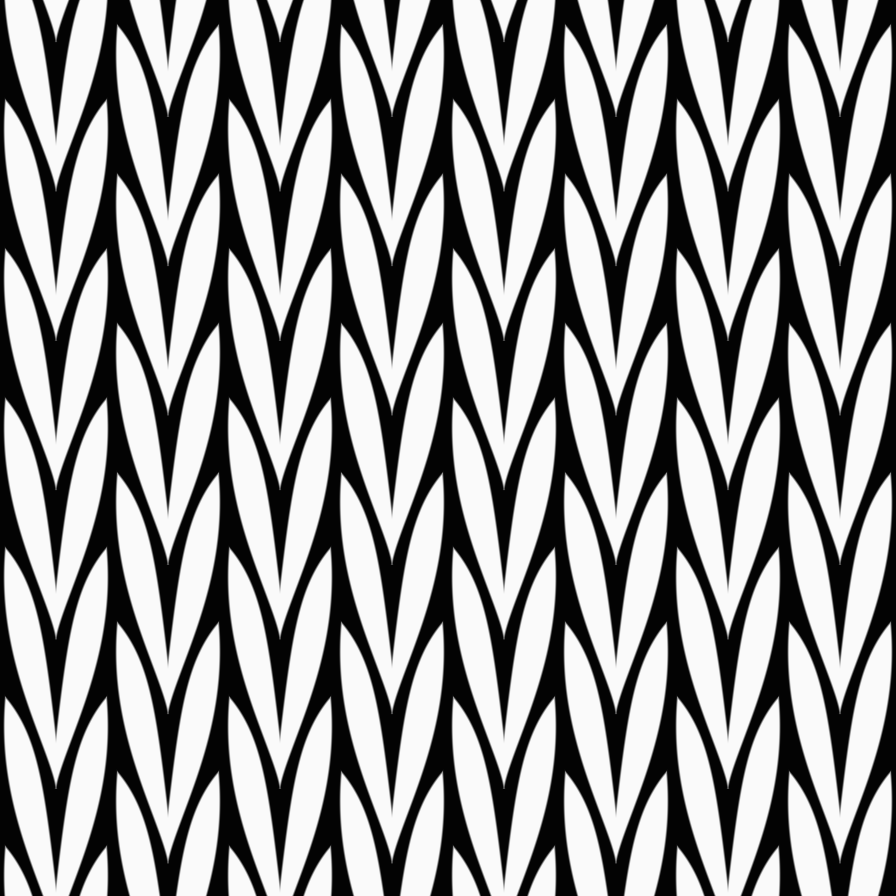
A Shadertoy shader for this pattern:

```glsl
#define COLUMNS 8.0
#define ROWS 6.0
#define TIP_PHASE 0.67       // depth of the first leaf tip, in rows
#define LEAF_REACH 0.927     // widest outer edge, in half columns
#define TIP_REACH 0.9        // leaf tip distance from the column axis
#define OUTER_LENGTH 1.61    // tip to lower spike, in rows
#define INNER_LENGTH 1.266   // tip to the end of the dark wedge, in rows
#define WEDGE_WIDTH 0.42
#define WEDGE_CURVE 3.8
#define SOFTNESS 0.0015
#define INK vec3(0.01)
#define PAPER vec3(0.982)

// Outer leaf edge: a full belly that narrows to a spike on the axis
float outerEdge(float depth) {
    float s = (depth / OUTER_LENGTH - 0.12) / 0.88;
    float belly = pow(max(1.0 - s * s, 0.0), 1.35);
    return LEAF_REACH * (belly - 8.0 * max(s - 1.0, 0.0));
}

// Inner leaf edge: falls steeply from the tip, then runs along the wedge
float innerEdge(float depth) {
    float t = depth / INNER_LENGTH;
    return TIP_REACH * (1.0 - t) * mix(WEDGE_WIDTH, 1.0, exp(-WEDGE_CURVE * t));
}

// Turns a sideways gap in half columns into a distance in canvas units
float edgeDistance(float gap, float slope) {
    float halfColumn = 0.5 / COLUMNS;
    return gap * halfColumn / length(vec2(1.0, slope * halfColumn * ROWS));
}

// Signed distance to one mirrored pair of leaves, positive inside
float leafPair(float side, float depth) {
    const float h = 0.01;
    float outerSlope = (outerEdge(depth + h) - outerEdge(depth - h)) / (2.0 * h);
    float innerSlope = (innerEdge(depth + h) - innerEdge(depth - h)) / (2.0 * h);
    return min(edgeDistance(outerEdge(depth) - side, outerSlope),
               edgeDistance(side - innerEdge(depth), innerSlope));
}

void mainImage(out vec4 fragColor, in vec2 fragCoord) {
    vec2 uv = fragCoord / iResolution.xy;

    // Mirrored columns, every second one shifted by half a row
    float x = uv.x * COLUMNS;
    float side = abs(2.0 * fract(x) - 1.0);
    float shift = 0.5 * mod(floor(x), 2.0);
    float depth = fract((1.0 - uv.y) * ROWS - TIP_PHASE + shift);

    // Leaves overlap into the neighbouring rows
    float leaf = -1.0;
    for (int row = -1; row <= 1; row++) {
        leaf = max(leaf, leafPair(side, depth + float(row)));
    }

    float blur = max(SOFTNESS, 0.75 / iResolution.y);
    fragColor = vec4(mix(INK, PAPER, smoothstep(-blur, blur, leaf)), 1.0);
}
```
